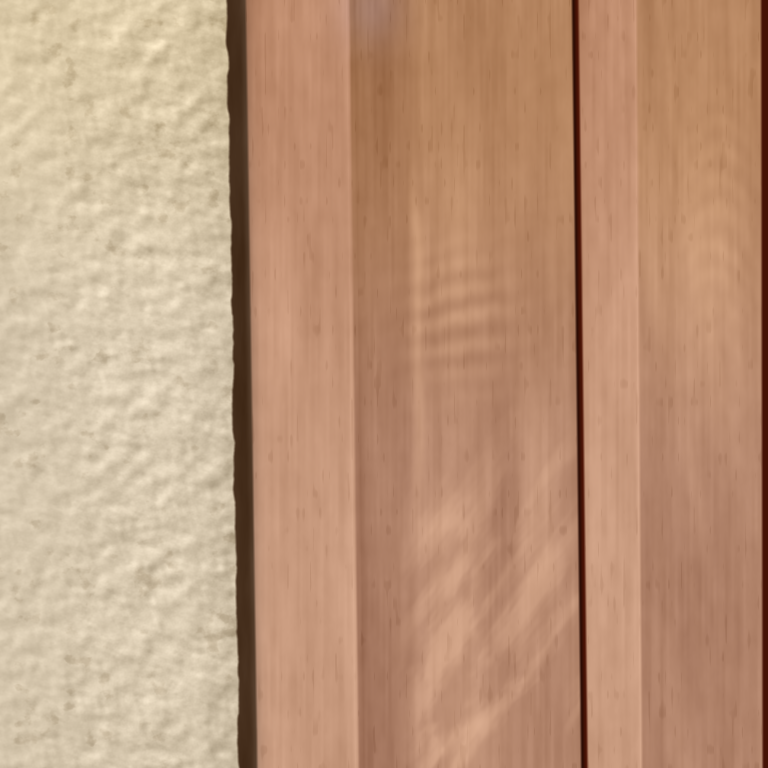
This texture is drawn by a Shadertoy shader. Its source:

```glsl
// Rough plaster wall beside a panelled wooden door, seen almost straight on.
// Slightly leaning edges split the canvas into bands; layered value noise
// gives the plaster relief, the fine grain and the curled wood figure.
#define PLASTER vec3(0.845, 0.785, 0.685)
#define WOOD_LIGHT vec3(0.79, 0.61, 0.50)
#define WOOD_DARK vec3(0.665, 0.485, 0.39)
#define GAP_COLOR vec3(0.27, 0.18, 0.11)
#define GROOVE_COLOR vec3(0.27, 0.07, 0.02)
#define RELIEF 0.24
#define GRAIN 0.075
#define RIPPLE_FREQ 185.0
#define SOFTNESS 0.0013

float hash(vec2 p) {
    return fract(sin(dot(p, vec2(127.1, 311.7))) * 43758.545);
}

float noise(vec2 p) {
    vec2 i = floor(p), f = fract(p);
    f = f * f * (3.0 - 2.0 * f);
    return mix(mix(hash(i), hash(i + vec2(1, 0)), f.x),
               mix(hash(i + vec2(0, 1)), hash(i + vec2(1, 1)), f.x), f.y);
}

float fbm(vec2 p) {
    float sum = 0.0, amp = 0.5;
    for (int i = 0; i < 4; i++) {
        sum += amp * noise(p);
        p = mat2(1.6, 1.2, -1.2, 1.6) * p + 7.3;
        amp *= 0.5;
    }
    return sum;
}

// Soft elliptical spot
float blob(vec2 p, vec2 center, vec2 radius) {
    vec2 q = (p - center) / radius;
    return exp(-dot(q, q));
}

// Signed distance to a leaning edge, positive on its right
float edge(vec2 p, float top, float bottom) {
    return p.x - mix(bottom, top, p.y);
}

float cover(float d) {
    float w = SOFTNESS + 0.7 / iResolution.y;
    return smoothstep(-w, w, d);
}

vec3 plaster(vec2 p) {
    vec2 q = p * vec2(48.0, 56.0);
    float relief = fbm(q) - fbm(q + vec2(0.32, -0.42));
    float pits = smoothstep(0.60, 0.78, fbm(q * 0.9 + 31.0));
    float strength = mix(0.75, 1.15, smoothstep(0.0, 0.2, p.x));
    vec3 c = PLASTER + (fbm(p * 6.0) - 0.47) * 0.07;
    c += vec3(0.01, 0.0, -0.035) * smoothstep(0.5, 1.0, p.y);
    c += relief * RELIEF * strength - pits * vec3(0.07, 0.075, 0.08);
    return c - 0.05 * smoothstep(0.22, 0.31, p.x);
}

// Fine vertical fibres with short dark pores
float grain(vec2 p) {
    float fibre = noise(p * vec2(260.0, 9.0)) + noise(p * vec2(110.0, 5.0)) - 1.0;
    float pores = smoothstep(0.80, 0.97, noise(p * vec2(240.0, 42.0)));
    return GRAIN * (0.42 * fibre - 0.5 * pores + 0.6 * (fbm(p * vec2(70.0, 35.0)) - 0.47));
}

vec3 stile(vec2 p) {
    vec3 c = WOOD_LIGHT + vec3(-0.055, -0.075, -0.085) * smoothstep(0.25, 1.0, p.y);
    return c + (fbm(p * vec2(22.0, 5.0)) - 0.47) * 0.09;
}

// Lightness of the wide panel: 0 is dark wood, 1 is light wood
float widePanel(vec2 p) {
    float warp = fbm(p * vec2(9.0, 6.0));
    float wave = sin(RIPPLE_FREQ * (p.y - 0.25 * p.x) + 9.0 * warp);
    float tone = 0.23 + 0.75 * (fbm(p * vec2(20.0, 3.0)) - 0.47);
    tone += 0.32 * wave * blob(p, vec2(0.60, 0.585), vec2(0.065, 0.075));
    tone += 0.30 * blob(p, vec2(0.61, 0.70), vec2(0.11, 0.16));
    // Pale streak beside the dark left strip
    float streak = p.x - 0.541 - 0.012 * (noise(vec2(p.y * 9.0, 2.0)) - 0.5);
    tone += 0.6 * exp(-pow(streak / 0.008, 2.0)) * smoothstep(0.27, 0.42, p.y) * smoothstep(0.85, 0.68, p.y);
    tone -= 0.25 * smoothstep(0.55, 0.53, p.x);
    // Slanting flames in the lower half
    vec2 slant = vec2(p.x - 0.42 * p.y, p.y - 0.5 * p.x);
    float flames = smoothstep(0.38, 0.68, fbm(slant * vec2(24.0, 13.0) + warp));
    tone += 0.75 * flames * smoothstep(0.54, 0.24, p.y) * smoothstep(0.50, 0.57, p.x);
    tone += 0.38 * blob(p, vec2(0.60, 0.07), vec2(0.055, 0.14));
    tone += 0.40 * blob(p, vec2(0.575, 0.32), vec2(0.025, 0.05));
    tone += 0.35 * blob(p, vec2(0.70, 0.38), vec2(0.035, 0.16));
    return tone - 0.25 * blob(p, vec2(0.50, 0.90), vec2(0.06, 0.13));
}

// Lightness of the narrow panel, with nested arches near its middle
float narrowPanel(vec2 p) {
    vec2 q = p - vec2(0.935, 0.70);
    float rings = sin(150.0 * (q.y + 22.0 * q.x * q.x) + 8.0 * fbm(p * 8.0));
    float tone = 0.30 + 0.9 * (fbm(vec2(p.x * 26.0 + p.y * 4.0, p.y * 3.0)) - 0.47);
    tone += 0.12 * rings * blob(p, vec2(0.935, 0.72), vec2(0.035, 0.17));
    tone += 0.45 * blob(p, vec2(0.92, 0.64), vec2(0.055, 0.26));
    return tone - 0.15 * smoothstep(0.5, 0.2, p.y);
}

void mainImage(out vec4 fragColor, in vec2 fragCoord) {
    vec2 p = fragCoord / iResolution.xy;
    float rough = 0.006 * (fbm(vec2(p.y * 38.0, 4.0)) - 0.47);
    float wallEnd = edge(p, 0.295, 0.311) + rough;
    float woodStart = edge(p, 0.320, 0.335);
    float panelStart = edge(p, 0.455, 0.467);
    float groove = edge(p, 0.749, 0.761);
    float panelTwo = edge(p, 0.829, 0.836);

    // Wood bands, their figure and warm upper cast
    vec3 panelColor = mix(WOOD_DARK, WOOD_LIGHT, mix(widePanel(p), narrowPanel(p), cover(groove)));
    panelColor += vec3(0.01, 0.0, -0.045) * smoothstep(0.35, 0.9, p.y);
    float isPanel = cover(panelStart) * (1.0 - cover(groove)) + cover(panelTwo);
    vec3 wood = mix(stile(p), panelColor, isPanel) + grain(p);
    wood += vec3(0.01, 0.04, 0.10) * blob(p, vec2(0.485, 0.99), vec2(0.04, 0.05));

    // Lit arrises, their shadows and the worn outer edge
    wood += 0.055 * exp(-abs(panelStart + 0.004) / 0.004) + 0.05 * exp(-abs(panelTwo + 0.002) / 0.003);
    wood -= 0.045 * exp(-abs(panelStart - 0.007) / 0.006);
    wood -= vec3(0.12, 0.09, 0.07) * exp(-max(woodStart, 0.0) / 0.006);
    wood -= 0.05 * exp(-abs(groove) / 0.009);

    // Dark joints over wood, then plaster
    vec3 joint = GROOVE_COLOR * mix(0.55, 1.1, smoothstep(-0.004, 0.003, groove));
    vec3 color = mix(wood, joint, cover(0.0042 - abs(groove)));
    color = mix(color, GROOVE_COLOR, cover(edge(p, 0.991, 0.993)));
    vec3 gap = GAP_COLOR + 0.07 * (fbm(p * vec2(60.0, 12.0)) - 0.5) + 0.06 * smoothstep(-0.009, 0.0, woodStart);
    color = mix(gap, color, cover(woodStart));
    color = mix(plaster(p), color, cover(wallEnd));
    fragColor = vec4(clamp(color, 0.0, 1.0), 1.0);
}
```
